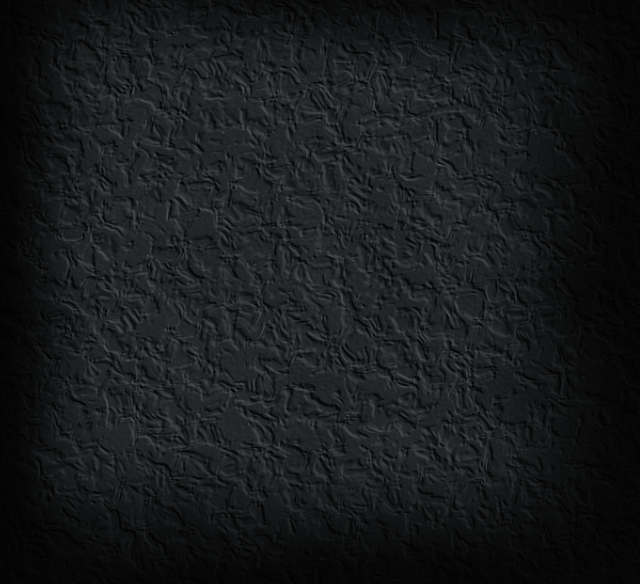
This texture is drawn by a Shadertoy shader. Its source:

```glsl
// Dark rough plaster wall in raking light, fading to black at its borders.

const vec3 COOL_TINT = vec3(0.93, 1.0, 1.06);
const vec2 LIGHT_DIR = vec2(0.75, 0.66);

float hash(vec2 p) {
    vec3 q = fract(vec3(p.xyx) * 0.1031);
    q += dot(q, q.yzx + 33.33);
    return fract((q.x + q.y) * q.z);
}

float noise(vec2 p) {
    vec2 cell = floor(p);
    vec2 f = fract(p);
    f = f * f * f * (f * (f * 6.0 - 15.0) + 10.0);
    float low = mix(hash(cell), hash(cell + vec2(1, 0)), f.x);
    float high = mix(hash(cell + vec2(0, 1)), hash(cell + vec2(1, 1)), f.x);
    return mix(low, high, f.y);
}

vec2 rotate(vec2 p, float angle) {
    float c = cos(angle), s = sin(angle);
    return vec2(c * p.x - s * p.y, s * p.x + c * p.y);
}

// Layered noise, turned at each octave to hide the grid
float fbm(vec2 p, float gain, int octaves) {
    float sum = 0.0, total = 0.0, amp = 1.0;
    for (int i = 0; i < octaves; i++) {
        sum += amp * noise(p);
        total += amp;
        amp *= gain;
        p = rotate(p, 0.9) * 2.03 + 17.3;
    }
    return sum / total;
}

// Flat-topped lumps with torn edges, plus fine grit
float plasterHeight(vec2 p, float lumpScale) {
    vec2 q = p * lumpScale;
    vec2 warp = vec2(noise(q * 0.8 + 31.0), noise(q * 0.8 + 73.0)) - 0.5;
    float lumps = fbm(rotate(q, 0.5) + warp, 0.68, 3);
    float grit = noise(rotate(q, 1.2) * 4.3 + 9.0);
    return smoothstep(0.27, 0.64, lumps) + 0.13 * grit;
}

// Height drop towards the light: positive on lit slopes
float relief(vec2 p, float reach, float lumpScale) {
    vec2 offset = normalize(LIGHT_DIR) * reach * 0.5;
    return plasterHeight(p - offset, lumpScale) - plasterHeight(p + offset, lumpScale);
}

// Uneven pool of light; the right and lower sides fade slowest
float lightPool(vec2 uv, float wobble) {
    vec2 q = uv + wobble;
    float sides = smoothstep(0.01, 0.17, q.x) * (1.0 - smoothstep(0.70, 1.0, q.x));
    float ends = smoothstep(0.0, 0.27, q.y) * (1.0 - smoothstep(0.84, 1.07, q.y));
    return sides * ends;
}

void mainImage(out vec4 fragColor, in vec2 fragCoord) {
    vec2 uv = fragCoord / iResolution.xy;
    vec2 p = fragCoord / iResolution.y;

    // Broad unevenness of the lighting and of the wall
    float wobble = 0.07 * (fbm(p * 4.0, 0.5, 3) - 0.5);
    float patches = 0.88 + 0.24 * fbm(p * 9.0 + 40.0, 0.5, 3);
    float light = mix(0.13, 1.0, lightPool(uv, wobble));
    light *= mix(0.6, 1.0, smoothstep(-0.02, 0.1, uv.x));

    // Raking light over the relief, with softened highlights
    float slope = relief(p, 0.0034, 46.0);
    float shade = 0.143 * patches + 0.26 * slope / (1.0 + 0.7 * abs(slope));
    float tone = light * clamp(shade, 0.025, 0.30);

    fragColor = vec4(tone * COOL_TINT + 0.004, 1.0);
}
```
